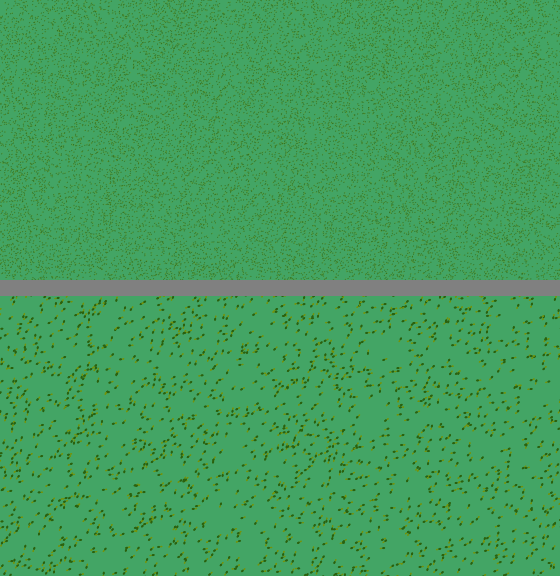
Top: the whole. Bottom: its middle third, enlarged.
Write a Shadertoy shader that draws this texture.

```glsl
// Fine paired dark and olive specks scattered over a flat green ground.
#define GROUND vec3(0.262, 0.648, 0.398)
#define DARK vec3(0.165, 0.380, 0.050)
#define OLIVE vec3(0.450, 0.580, 0.040)
#define ROWS 170.0           // speck cells over the canvas height
#define DENSITY 0.27         // mean chance of a pair per cell
#define CLUMPING 0.30        // how unevenly the pairs gather
#define CLUMP vec2(7.0, 3.0) // clump size in cells
#define DARK_SIZE vec2(0.31, 0.22)  // half length and half width in cells
#define OLIVE_SIZE vec2(0.24, 0.17)
#define SPACING 0.27         // half the gap within a pair, in cells

float hash(vec2 p) {
    return fract(sin(dot(p, vec2(12.9898, 78.233))) * 43758.5453);
}

// Smooth value noise
float noise(vec2 p) {
    vec2 i = floor(p);
    vec2 f = fract(p);
    f = f * f * (3.0 - 2.0 * f);
    float low = mix(hash(i), hash(i + vec2(1.0, 0.0)), f.x);
    float high = mix(hash(i + vec2(0.0, 1.0)), hash(i + 1.0), f.x);
    return mix(low, high, f.y);
}

// Coverage of an ellipse; specks finer than a pixel widen and fade
float speck(vec2 q, vec2 size, float halfPixel) {
    vec2 radii = max(size, vec2(1.22 * halfPixel));
    float strength = size.x * size.y / (radii.x * radii.y);
    float d = (length(q / radii) - 1.0) * radii.y;
    return strength * (1.0 - smoothstep(-halfPixel, halfPixel, d));
}

void mainImage(out vec4 fragColor, in vec2 fragCoord) {
    vec2 p = fragCoord / iResolution.y * ROWS;
    float halfPixel = 0.5 * ROWS / iResolution.y;
    vec2 home = floor(p);
    vec3 color = GROUND;

    // Pairs from this cell and its neighbours
    for (int y = -1; y <= 1; y++) {
        for (int x = -1; x <= 1; x++) {
            vec2 cell = home + vec2(x, y);
            float gather = 2.0 * noise(cell / CLUMP + 31.7) - 1.0;
            float chance = DENSITY * (1.0 + CLUMPING * gather);
            if (hash(cell + 5.3) > chance) continue;

            // Jittered place, mostly rising to the right
            vec2 jitter = vec2(hash(cell + 17.1), hash(cell + 43.9));
            float angle = 0.75 + 1.4 * (hash(cell + 61.7) - 0.5);
            vec2 along = vec2(cos(angle), sin(angle));
            vec2 across = vec2(-along.y, along.x);
            vec2 r = p - cell - jitter;
            vec2 q = vec2(dot(r, along), dot(r, across));

            // Either colour may lead
            float side = hash(cell + 83.3) < 0.5 ? -SPACING : SPACING;
            vec2 shift = vec2(side, 0.0);
            color = mix(color, OLIVE, speck(q + shift, OLIVE_SIZE, halfPixel));
            color = mix(color, DARK, speck(q - shift, DARK_SIZE, halfPixel));
        }
    }
    fragColor = vec4(color, 1.0);
}
```
